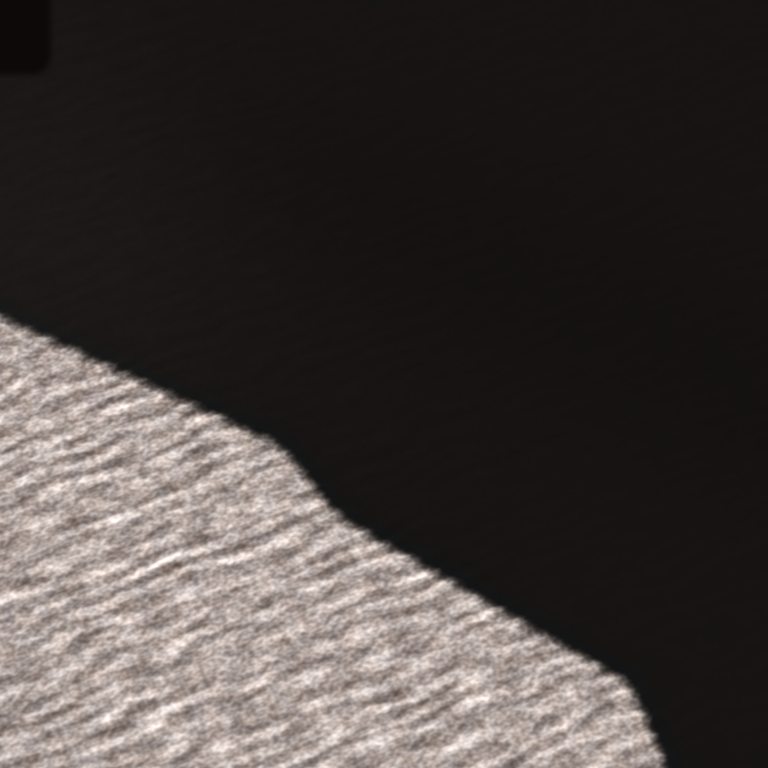
Give the GLSL for this texture, as a WebGL 2 fragment shader.

```glsl
#version 300 es
precision highp float;
// Ribbed woven cloth, sunlit at the lower left and in deep shadow elsewhere.
// A height curve bounds the light; warped rows and stretched gradient noise
// form the slanted ribs and the grain of the weave.

#define RIB_ANGLE 0.38
#define RIB_COUNT 35.0
#define RIB_DEPTH 0.10
#define STREAK_DEPTH 0.32
#define GRAIN_DEPTH 0.34
#define EDGE_SOFTNESS 0.009
#define SUNLIT vec3(0.695, 0.645, 0.622)
#define SHADOW vec3(0.088, 0.078, 0.073)
#define CORNER vec3(0.048, 0.034, 0.030)

uniform vec2 u_resolution;
out vec4 fragColor;

vec2 hashGradient(vec2 cell) {
    vec3 q = fract(cell.xyx * vec3(0.1031, 0.1030, 0.0973));
    q += dot(q, q.yzx + 33.33);
    float angle = 6.2832 * fract((q.x + q.y) * q.z);
    return vec2(cos(angle), sin(angle));
}

float gradientNoise(vec2 p) {
    vec2 i = floor(p), f = p - i;
    vec2 w = f * f * f * (f * (f * 6.0 - 15.0) + 10.0);
    vec2 e = vec2(1.0, 0.0);
    float a = dot(hashGradient(i), f);
    float b = dot(hashGradient(i + e.xy), f - e.xy);
    float c = dot(hashGradient(i + e.yx), f - e.yx);
    float d = dot(hashGradient(i + e.xx), f - e.xx);
    return mix(mix(a, b, w.x), mix(c, d, w.x), w.y);
}

// Height of the light boundary: a slope with one step and a final drop
float lightHeight(float x) {
    float drop = max(x - 0.8, 0.0);
    return 0.588 - 0.46 * x - 0.06 * smoothstep(0.35, 0.46, x)
         - 0.11 * max(x - 0.45, 0.0) - 19.0 * drop * drop;
}

// Approximate signed distance, positive inside the light
float lightDistance(vec2 p) {
    const float h = 0.004;
    float slope = (lightHeight(p.x + h) - lightHeight(p.x - h)) / (2.0 * h);
    return (lightHeight(p.x) - p.y) / sqrt(1.0 + slope * slope);
}

// Relief of the weave, centred on zero
float weave(vec2 p) {
    float c = cos(RIB_ANGLE), s = sin(RIB_ANGLE);
    vec2 q = vec2(c * p.x + s * p.y, c * p.y - s * p.x);
    q *= 1.0 + 0.2 * p.y;
    float warp = gradientNoise(q * vec2(9.0, 14.0) + 3.7);
    float strength = 0.9 + 1.3 * gradientNoise(q * vec2(8.0, 16.0) + 21.0);
    float ribs = sin(6.2832 * (q.y * RIB_COUNT + 0.9 * warp)) * strength;
    float streaks = gradientNoise(q * vec2(20.0, 64.0) + 11.0);
    float grain = 0.65 * gradientNoise(q * vec2(75.0, 135.0) + 5.0)
                + 0.45 * gradientNoise(q * vec2(150.0, 210.0) + 47.0);
    float relief = RIB_DEPTH * ribs + STREAK_DEPTH * streaks + GRAIN_DEPTH * grain;
    return relief - 0.5 * relief * abs(relief) * step(relief, 0.0);
}

float roundedBox(vec2 p, vec2 halfSize, float radius) {
    vec2 d = abs(p) - halfSize + radius;
    return length(max(d, 0.0)) + min(max(d.x, d.y), 0.0) - radius;
}

void main() {
    vec2 p = gl_FragCoord.xy / u_resolution;
    float relief = weave(p);
    float d = lightDistance(p) + 0.008 * relief;

    // Shadow: faint reflected light at the left, darker across the middle
    float bounce = exp(-dot(p - vec2(0.0, 0.68), p - vec2(0.0, 0.68)) * 9.0);
    float band = exp(-pow((p.y + 0.45 * p.x - 0.94) / 0.16, 2.0))
               * smoothstep(0.05, 0.4, p.x);
    float visible = mix(0.12, 0.3, smoothstep(1.1, 0.4, p.x + p.y * 0.6));
    vec3 shade = SHADOW * (1.0 + 0.24 * bounce - 0.10 * band + visible * relief);
    shade += vec3(-0.014, 0.001, 0.010) * exp(-abs(d + 0.012) * 120.0);

    // Dark rounded object in the upper left corner
    float corner = roundedBox(p - vec2(0.0, 1.0), vec2(0.066, 0.097), 0.025);
    shade = mix(CORNER, shade, smoothstep(-0.008, 0.008, corner));

    // Sunlit weave with slight warm and cool variation
    float tint = gradientNoise(p * 45.0 + 70.0);
    vec3 lit = SUNLIT + relief * vec3(1.0, 0.99, 0.98);
    lit += tint * vec3(0.02, 0.0, -0.02);
    lit *= 1.0 - 0.06 * smoothstep(0.3, 0.0, p.x + p.y);

    float light = smoothstep(-EDGE_SOFTNESS, EDGE_SOFTNESS * 1.3, d);
    fragColor = vec4(clamp(mix(shade, lit, light), 0.0, 1.0), 1.0);
}
```
